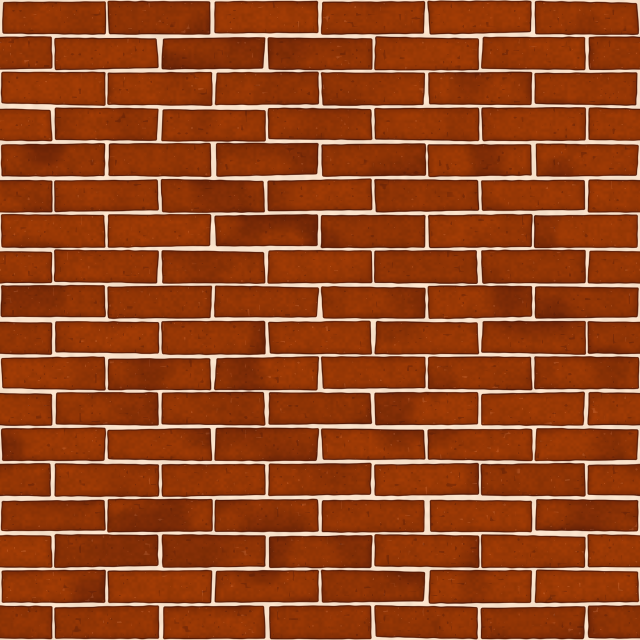
Write a WebGL 1 fragment shader that draws this texture.

```glsl
precision highp float;
uniform vec2 u_resolution;

#define COLUMNS 6.0
#define ROWS 18.0
#define ASPECT 3.0
#define JOINT_MIN 0.022
#define JOINT_VARIATION 0.075
#define CORNER_RADIUS 0.05
#define RIM_WIDTH 0.055
#define BRICK_COLOR vec3(0.61, 0.225, 0.018)
#define BURNT_COLOR vec3(0.42, 0.14, 0.025)
#define RIM_COLOR vec3(0.30, 0.09, 0.03)
#define MORTAR_COLOR vec3(0.98, 0.89, 0.80)

float hash(vec2 p) {
  return fract(sin(dot(p, vec2(127.1, 311.7))) * 43758.5453);
}

vec4 hash4(vec2 p) {
  return vec4(hash(p), hash(p + 19.3), hash(p + 41.7), hash(p + 73.1));
}

// Value noise on a lattice that wraps after a whole number of cells
float noise(vec2 p, float period) {
  vec2 cell = floor(p);
  vec2 f = fract(p);
  f = f * f * (3.0 - 2.0 * f);
  vec2 lo = floor(mod(cell + 0.5, period));
  vec2 hi = floor(mod(cell + 1.5, period));
  return mix(mix(hash(lo), hash(vec2(hi.x, lo.y)), f.x),
             mix(hash(vec2(lo.x, hi.y)), hash(hi), f.x), f.y);
}

// Wrapping noise with p measured in brick heights
float tiledNoise(vec2 p, float scale) {
  return noise(p * scale, ROWS * scale);
}

// Depth inside an uneven, round-cornered brick; negative in the joint
float brickDepth(vec2 local, vec2 id) {
  vec2 size = vec2(ASPECT, 1.0);
  vec2 t = local / size;
  vec4 startInset = hash4(id + 3.7);
  vec4 endInset = hash4(id + 157.9);
  startInset *= startInset;
  endInset *= endInset;
  vec4 inset = JOINT_MIN + JOINT_VARIATION * mix(startInset, endInset, t.yyxx);
  vec4 edges = vec4(local.x, size.x - local.x, local.y, size.y - local.y) - inset;
  vec2 nearest = min(edges.xz, edges.yw);
  float corner = CORNER_RADIUS - length(max(CORNER_RADIUS - nearest, 0.0));
  return corner + max(min(nearest.x, nearest.y) - CORNER_RADIUS, 0.0);
}

vec3 brickColor(vec2 p, vec2 id, float depth) {
  vec4 rnd = hash4(id + 311.3);

  // Kiln tone and smoky patches, different on every brick
  float patches = smoothstep(0.45, 0.95, tiledNoise(p + rnd.xy * 9.0, 1.0));
  float burn = 0.32 * rnd.z * rnd.z + patches * (0.2 + 0.5 * rnd.w);
  burn += 0.35 * (1.0 - smoothstep(0.0, 0.22, depth));
  vec3 color = mix(BRICK_COLOR, BURNT_COLOR, clamp(burn, 0.0, 1.0));

  // Fine grain, dark pits and pale flecks
  float grain = tiledNoise(p, 12.0) - 0.5;
  color *= 1.0 + 0.09 * grain + 0.06 * (tiledNoise(p, 4.0) - 0.5);
  float pits = smoothstep(0.86, 0.97, tiledNoise(p + 5.3, 9.0));
  float flecks = smoothstep(0.90, 0.99, tiledNoise(p + 2.6, 10.0));
  color = mix(color, RIM_COLOR, 0.35 * pits);
  color += 0.08 * flecks;

  // Thin dark outline, broken in places
  float rim = 1.0 - smoothstep(0.2 * RIM_WIDTH, RIM_WIDTH, depth);
  return mix(color, RIM_COLOR, rim * (0.6 + 0.4 * tiledNoise(p, 3.0)));
}

void main() {
  vec2 uv = gl_FragCoord.xy / u_resolution;
  vec2 p = uv * vec2(COLUMNS * ASPECT, ROWS);
  float pixel = ROWS / min(u_resolution.x, u_resolution.y);

  // Running bond: even rows shift by half a brick
  float row = floor(p.y);
  float x = p.x / ASPECT + 0.5 * mod(row + 1.0, 2.0);
  vec2 id = vec2(floor(mod(floor(x) + 0.5, COLUMNS)), row);
  vec2 local = vec2(fract(x) * ASPECT, fract(p.y));

  float depth = brickDepth(local, id);
  depth += 0.022 * (tiledNoise(p, 5.0) - 0.5);

  vec3 mortar = MORTAR_COLOR * (0.97 + 0.05 * tiledNoise(p, 6.0));
  float coverage = smoothstep(-0.75 * pixel, 0.75 * pixel, depth);
  gl_FragColor = vec4(mix(mortar, brickColor(p, id, depth), coverage), 1.0);
}
```
